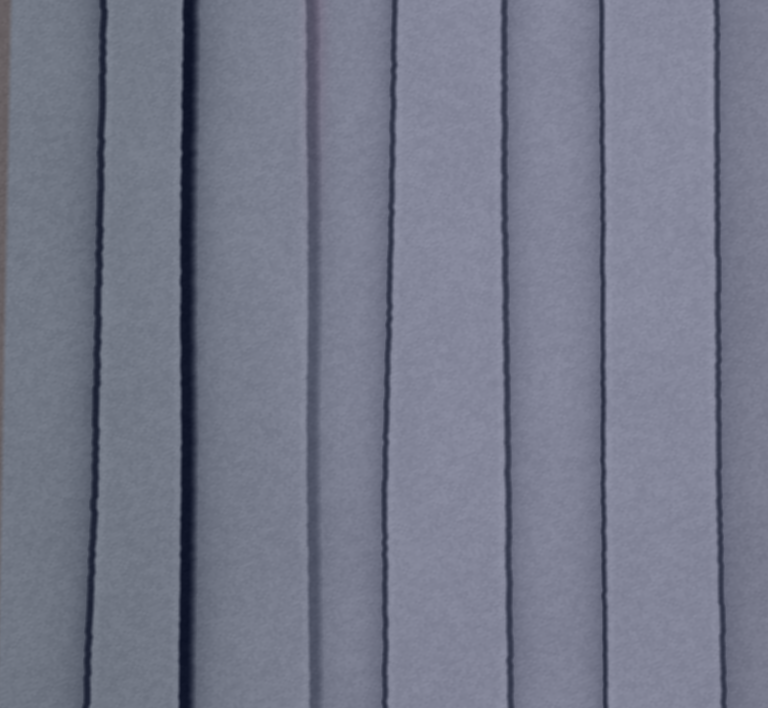
Write a WebGL 2 fragment shader that draws this texture.

```glsl
#version 300 es
precision highp float;

uniform vec2 u_resolution;
out vec4 outColor;

const vec3 CLOTH_LEFT = vec3(0.440, 0.465, 0.515);
const vec3 CLOTH_RIGHT = vec3(0.515, 0.525, 0.600);
const vec3 DEEP_SHADOW = vec3(0.060, 0.080, 0.150);
const vec3 WARM_EDGE = vec3(0.400, 0.375, 0.385);
const vec3 WARM_TINT = vec3(0.035, -0.010, 0.000);

// Each seam: x at the top, x at the bottom, width (sign = shaded side), depth.
const int SEAM_COUNT = 7;
const vec4 SEAMS[SEAM_COUNT] = vec4[SEAM_COUNT](
    vec4(0.138, 0.119, -0.010, 0.86),
    vec4(0.238, 0.233,  0.021, 1.00),
    vec4(0.398, 0.404,  0.018, 0.42),
    vec4(0.516, 0.502, -0.008, 0.72),
    vec4(0.652, 0.659,  0.009, 0.68),
    vec4(0.787, 0.790, -0.007, 0.74),
    vec4(0.928, 0.939,  0.008, 0.68)
);

float hash(vec2 p) {
    vec3 q = fract(vec3(p.xyx) * 0.1031);
    q += dot(q, q.yzx + 33.33);
    return fract((q.x + q.y) * q.z);
}

float noise(vec2 p) {
    vec2 cell = floor(p);
    vec2 f = fract(p);
    f = f * f * (3.0 - 2.0 * f);
    float low = mix(hash(cell), hash(cell + vec2(1.0, 0.0)), f.x);
    float high = mix(hash(cell + vec2(0.0, 1.0)), hash(cell + 1.0), f.x);
    return mix(low, high, f.y);
}

// Woven grain: slanted fibres over soft mottling, centred on zero.
float clothGrain(vec2 p) {
    vec2 slanted = vec2(p.x + 0.4 * p.y, p.y - 0.4 * p.x);
    float fine = noise(slanted * vec2(210.0, 270.0)) - 0.5;
    float medium = noise(slanted * vec2(75.0, 110.0) + 17.0) - 0.5;
    float broad = noise(p * vec2(14.0, 9.0) + 41.0) - 0.5;
    return 0.034 * fine + 0.022 * medium + 0.014 * broad;
}

// Signed distance past a seam, positive on its shaded side.
float seamDistance(vec2 uv, vec4 seam, float wobble) {
    float x = mix(seam.y, seam.x, uv.y) + wobble;
    return (uv.x - x) * sign(seam.z);
}

// Crisp lip, dark core, then a soft falloff into the valley.
float seamShadow(float d, float width, float depth) {
    float lip = smoothstep(-0.0035, 0.0030, d);
    float core = 1.0 - smoothstep(0.45 * width, 1.35 * width, d);
    float falloff = 0.38 * depth * exp(-max(d - 0.5 * width, 0.0) / 0.019);
    return lip * max(depth * core, falloff);
}

// Faint light along the raised side of a lip.
float lipLight(float d) {
    return exp(-pow((d + 0.006) / 0.004, 2.0));
}

void main() {
    vec2 uv = gl_FragCoord.xy / u_resolution;
    vec2 p = vec2(uv.x * u_resolution.x / u_resolution.y, uv.y);

    // Cloth colour drifts from grey to violet grey.
    vec3 color = mix(CLOTH_LEFT, CLOTH_RIGHT, smoothstep(0.10, 0.62, uv.x));
    color *= 1.0 - 0.07 * smoothstep(0.92, 0.97, uv.x);
    color *= 0.985 + 0.03 * smoothstep(0.0, 0.6, uv.y);

    // Shadows and lips of the pleats.
    float light = 0.0;
    float visible = 1.0;
    for (int i = 0; i < SEAM_COUNT; i++) {
        vec4 seam = SEAMS[i];
        float row = float(i) * 7.3;
        float wobble = 0.005 * (noise(vec2(row, uv.y * 3.0)) - 0.5)
                     + 0.002 * (noise(vec2(row, uv.y * 120.0)) - 0.5);
        float d = seamDistance(uv, seam, wobble);
        visible *= 1.0 - seamShadow(d, abs(seam.z), seam.w);
        light += lipLight(d);
    }
    color += 0.018 * light;

    // Warm cast in the upper part of the shallow valley.
    float valley = exp(-pow((uv.x - 0.410) / 0.014, 2.0));
    color += WARM_TINT * valley * smoothstep(0.55, 1.0, uv.y);

    // Narrow warm strip beyond the leftmost fold.
    float border = mix(-0.004, 0.014, uv.y);
    color = mix(WARM_EDGE, color, smoothstep(-0.004, 0.005, uv.x - border));

    color = mix(DEEP_SHADOW, color, visible);
    color += clothGrain(p) * mix(0.5, 1.0, visible);
    outColor = vec4(color, 1.0);
}
```
